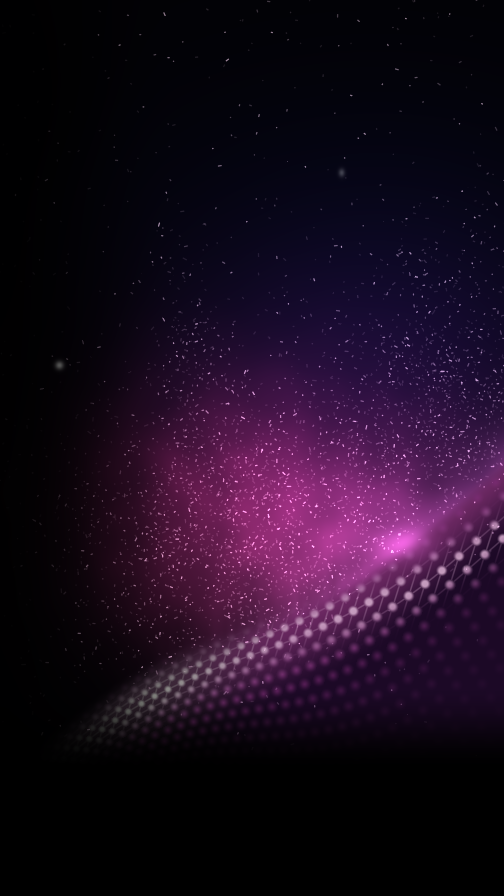
Give the GLSL for this background, as a Shadertoy shader.

```glsl
const vec3 NIGHT = vec3(0.008, 0.006, 0.018);
const vec3 NAVY = vec3(0.004, 0.010, 0.045);
const vec3 INDIGO = vec3(0.075, 0.032, 0.165);
const vec3 MAGENTA = vec3(0.360, 0.080, 0.215);
const vec3 ORCHID = vec3(0.260, 0.110, 0.250);
const vec3 RIDGE_PINK = vec3(0.250, 0.120, 0.240);
const vec3 MESH_TOP = vec3(0.430, 0.160, 0.390);
const vec3 MESH_DEEP = vec3(0.110, 0.035, 0.150);
const vec3 DOT_NEAR = vec3(0.800, 0.640, 0.770);
const vec3 DOT_FAR = vec3(0.480, 0.160, 0.450);
const vec3 ASH = vec3(0.420, 0.430, 0.410);
const vec3 FLECK = vec3(0.820, 0.700, 0.780);

const int FLECK_LAYERS = 7;
const float COLUMN_STEP = 0.036;
const float COLUMN_SKEW = 0.45;
const float ROW_STEP_LEFT = 0.018;
const float ROW_STEP_RIGHT = 0.042;

vec2 hash2(vec2 p) {
    vec3 q = fract(p.xyx * vec3(0.1031, 0.1030, 0.0973));
    q += dot(q, q.yzx + 33.33);
    return fract((q.xx + q.yz) * q.zy);
}

float cornerGradient(vec2 cell, vec2 corner, vec2 f) {
    return dot(hash2(cell + corner) * 2.0 - 1.0, f - corner);
}

float gradientNoise(vec2 p) {
    vec2 i = floor(p), f = p - i;
    vec2 w = f * f * f * (f * (f * 6.0 - 15.0) + 10.0);
    vec2 e = vec2(1.0, 0.0);
    return mix(mix(cornerGradient(i, e.yy, f), cornerGradient(i, e.xy, f), w.x),
               mix(cornerGradient(i, e.yx, f), cornerGradient(i, e.xx, f), w.x), w.y);
}

float blob(vec2 p, vec2 center, vec2 radius) {
    vec2 q = (p - center) / radius;
    return exp(-dot(q, q));
}

mat2 rotation(float angle) {
    return mat2(cos(angle), sin(angle), -sin(angle), cos(angle));
}

// Height of the wave crest
float ridgeHeight(float x) {
    return 0.85 - 0.657 * (1.0 - x) - 0.033 * sin(6.6 * (x - 0.49));
}

// Glowing sky with a pink band along the crest
vec3 skyColor(vec2 p, float depth) {
    float cloud = 1.0 + 0.35 * gradientNoise(p * 5.0) + 0.3 * gradientNoise(p * 13.0 + 7.0);
    vec3 color = NIGHT + NAVY * blob(p, vec2(0.75, 1.35), vec2(0.5, 0.3));
    color += INDIGO * blob(p, vec2(0.75, 1.02), vec2(0.45, 0.30));
    color += MAGENTA * cloud * blob(p, vec2(0.52, 0.77), vec2(0.34, 0.24));
    color += ORCHID * cloud * blob(p, vec2(0.72, 0.70), vec2(0.28, 0.17));
    float band = exp(-max(-depth, 0.0) / 0.065) * smoothstep(0.2, 0.75, p.x);
    float curtain = 1.0 + 0.7 * gradientNoise(vec2(p.x * 55.0, p.y * 4.0));
    return color + RIDGE_PINK * band * mix(curtain, cloud, smoothstep(0.5, 0.8, p.x));
}

// Dotted lattice fanning out below the crest
vec3 meshColor(vec2 p, float depth, float pixel) {
    float rowStep = mix(ROW_STEP_LEFT, ROW_STEP_RIGHT, smoothstep(0.2, 0.9, p.x));
    float column = p.x * (1.5 - 0.25 * p.x) + COLUMN_SKEW * depth;
    vec2 lattice = vec2(column / COLUMN_STEP, depth / rowStep);

    // Canvas distances to the nearest dot and thread
    mat2 slope = mat2(dFdx(lattice), dFdy(lattice)) / pixel;
    vec2 local = fract(lattice) - 0.5;
    float dotDistance = length(inverse(slope) * local);
    vec2 lineDistance = abs(local) / vec2(length(vec2(slope[0].x, slope[1].x)),
                                          length(vec2(slope[0].y, slope[1].y)));

    float focusDepth = mix(0.025, 0.13, smoothstep(0.55, 1.0, p.x));
    float focus = exp(-pow((depth - focusDepth) / 0.055, 2.0));
    float radius = mix(0.0065, 0.0085, focus) * mix(0.7, 1.0, smoothstep(0.3, 0.7, p.x));
    float blur = mix(0.007, 0.002, focus) + pixel;
    float spot = 1.0 - smoothstep(radius - blur, radius + blur, dotDistance);
    float thread = 1.0 - smoothstep(0.0, 0.001 + pixel, min(lineDistance.x, lineDistance.y));

    float ash = 1.0 - smoothstep(0.28, 0.6, p.x);
    float down = max(depth, 0.0);
    vec3 base = mix(MESH_TOP, MESH_DEEP, smoothstep(0.0, 0.17, down));
    base = mix(base, ASH * 0.45 * exp(-down / 0.10), ash * 0.75);
    vec3 ink = mix(DOT_FAR, mix(DOT_NEAR, ASH * 1.3, ash), focus);
    float strength = mix(0.75 * exp(-max(down - 0.12, 0.0) / 0.13), 0.95, focus);
    return mix(base, max(base, ink), strength * max(spot, thread * 0.35 * focus));
}

// Scattered short flecks in several sizes of turned grid
float fleckLight(vec2 p, float density, float pixel) {
    float light = 0.0;
    for (int i = 0; i < FLECK_LAYERS; i++) {
        float layer = float(i);
        float cellSize = 0.013 + 0.004 * layer;
        vec2 grid = rotation(0.4 + layer) * p / cellSize + 200.0 + layer * 17.3;
        vec2 cell = floor(grid);
        vec2 place = hash2(cell + 3.7), style = hash2(cell + 91.0 + layer);
        vec2 d = (fract(grid) - mix(vec2(0.2), vec2(0.8), place)) * cellSize;
        d = rotation(6.2832 * style.x) * d;
        d.x = max(abs(d.x) - 0.0035 * place.x * place.y, 0.0);
        float shape = 1.0 - smoothstep(0.0, 0.0009 + pixel * 0.8, length(d));
        float shown = step(hash2(cell + 41.0 * layer + 5.0).x, density);
        light += shape * shown * mix(0.15, 1.0, style.y * style.y * style.y);
    }
    return min(light, 1.0);
}

void mainImage(out vec4 fragColor, in vec2 fragCoord) {
    vec2 p = fragCoord / iResolution.x;
    p.y *= 1.7777778 * iResolution.x / iResolution.y;
    float pixel = 1.0 / iResolution.x;
    float depth = ridgeHeight(p.x) - p.y;
    float below = smoothstep(-mix(0.05, 0.02, smoothstep(0.3, 0.6, p.x)), 0.03, depth);
    vec3 color = mix(skyColor(p, depth), meshColor(p, depth, pixel), below);
    color += RIDGE_PINK * blob(p, vec2(0.80, 0.70), vec2(0.05, 0.03));

    // Fleck clusters: main cloud, right drift, left plume
    float density = 0.025 + 0.70 * blob(p, vec2(0.50, 0.72), vec2(0.27, 0.25));
    density += 0.60 * blob(p, vec2(0.95, 0.98), vec2(0.20, 0.24));
    density += 0.28 * blob(p, vec2(0.37, 1.10), vec2(0.06, 0.17));
    density *= mix(1.0, 0.2, below) * (1.0 + 0.8 * gradientNoise(p * 9.0));
    color += FLECK * fleckLight(p, density, pixel) * 0.8;

    // Dark surroundings and two soft distant lights
    color *= mix(0.12, 1.0, smoothstep(0.0, 0.36, p.x + 0.08 * gradientNoise(p * 3.0)));
    color *= smoothstep(0.25, 0.42, p.y);
    color += ASH * 0.75 * blob(p, vec2(0.118, 1.053), vec2(0.008));
    color += ASH * 0.55 * blob(p, vec2(0.678, 1.435), vec2(0.006, 0.008));
    fragColor = vec4(clamp(color, 0.0, 1.0), 1.0);
}
```
